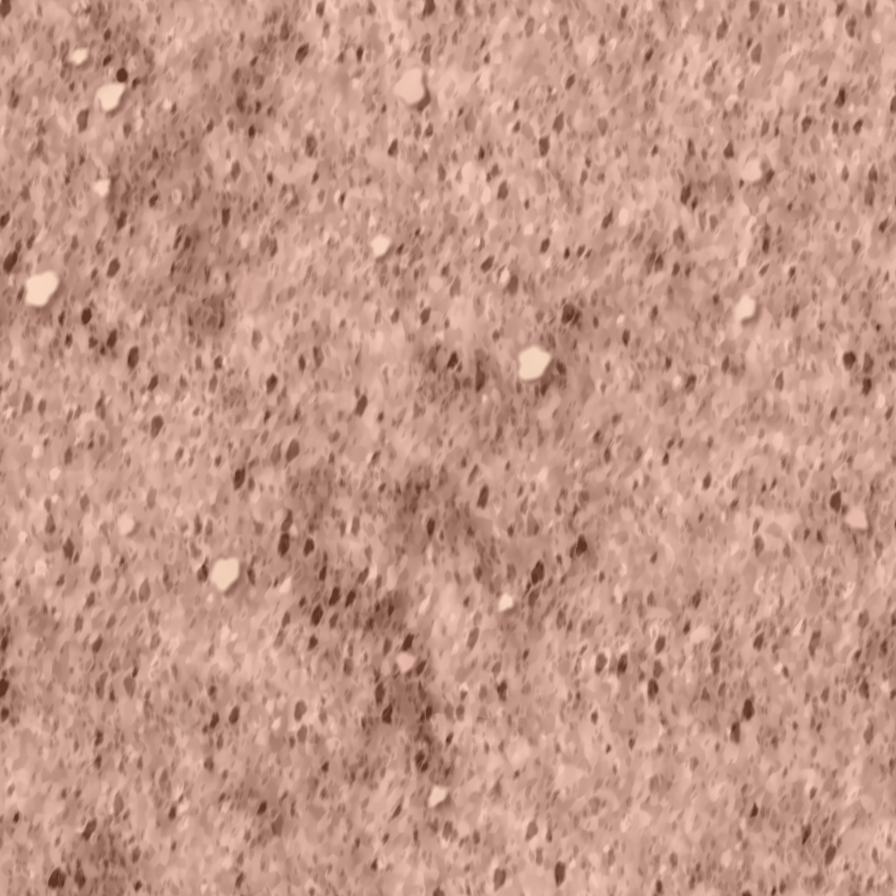
Reproduce this texture procedurally as a WebGL 2 fragment shader.

```glsl
#version 300 es
precision highp float;
// Dry pinkish-brown soil: soft cellular mottling in several sizes, upright
// dark crumbs gathered in clumps, pale grit, and a few cream pebbles that
// cast small shadows. All tones run along a single earth colour ramp.

uniform vec2 u_resolution;
out vec4 fragColor;

const vec3 EARTH_OFFSET = vec3(0.0, -0.172, -0.230);
const vec3 PEBBLE_CREAM = vec3(0.96, 0.83, 0.74);
const vec3 PEBBLE_PINK = vec3(0.91, 0.72, 0.67);

vec2 hash2(vec2 p) {
    vec3 q = fract(p.xyx * vec3(0.1031, 0.1030, 0.0973));
    q += dot(q, q.yzx + 33.33);
    return fract((q.xx + q.yz) * q.zy);
}

mat2 rotation(float angle) {
    float c = cos(angle), s = sin(angle);
    return mat2(c, s, -s, c);
}

// Cellular noise with blended borders, from -1 to 1.
float mottle(vec2 p, float seed, float sharpness) {
    vec2 cell = floor(p);
    float total = 0.0, weights = 0.0;
    for (int y = -1; y <= 1; y++) {
        for (int x = -1; x <= 1; x++) {
            vec2 id = cell + vec2(x, y);
            vec2 d = id + hash2(id + seed) - p;
            float w = exp(-sharpness * dot(d, d));
            total += w * (2.0 * hash2(id + seed + 71.3).x - 1.0);
            weights += w;
        }
    }
    return total / weights;
}

// Scattered lumpy grains: x is coverage, y a random value of the grain.
vec2 grains(vec2 p, float seed, float chance, vec2 radii, float stretch, float softness) {
    vec2 cell = floor(p);
    vec2 result = vec2(0.0);
    for (int y = -1; y <= 1; y++) {
        for (int x = -1; x <= 1; x++) {
            vec2 id = cell + vec2(x, y);
            vec2 place = hash2(id + seed);
            vec2 kind = hash2(id + seed + 37.7);
            vec2 q = rotation(1.4 * (kind.y - 0.5)) * (p - id - 0.15 - 0.7 * place);
            q.y /= stretch;
            float bearing = atan(q.y, q.x + 1e-5);
            float lumps = 1.0 + 0.09 * sin(3.0 * bearing + 40.0 * place.x)
                              + 0.06 * sin(5.0 * bearing + 40.0 * place.y);
            float radius = mix(radii.x, radii.y, place.y * place.y) * lumps;
            float cover = 1.0 - smoothstep(radius - softness, radius + softness, length(q));
            cover *= smoothstep(kind.x, kind.x + 0.08, chance);
            if (cover > result.x) result = vec2(cover, kind.y);
        }
    }
    return result;
}

void main() {
    vec2 uv = gl_FragCoord.xy / min(u_resolution.x, u_resolution.y);

    // Lean the ground slightly to the right and roughen it with small sines.
    vec2 p = uv - vec2(0.12 * uv.y, 0.0);
    p += 0.0008 * sin(p.yx * vec2(190.0, 150.0) + 2.0 * sin(p * 83.0));
    p += 0.003 * sin(p.yx * vec2(31.0, 37.0));

    // Broad tone, clumps and smaller stains.
    float broad = mottle(p * 5.0, 3.0, 3.0);
    float clump = mottle(p * vec2(16.0, 13.0), 19.0, 4.0);
    float stain = mottle(p * vec2(30.0, 23.0), 29.0, 4.0);
    float gather = smoothstep(0.1, 0.95, 0.7 * clump + 0.55 * broad + 0.25 * stain);
    float tone = 0.805 - 0.035 * broad - 0.12 * gather - 0.045 * stain;

    // Medium and fine mottling.
    vec2 medium = p * vec2(62.0, 38.0);
    vec2 fine = p * vec2(135.0, 84.0);
    tone += 0.055 * mottle(medium, 41.0, 6.0);
    tone += 0.080 * mottle(fine, 57.0, 6.0);

    // Dark crumbs, each with a lit rim on its left side.
    float crumbChance = 0.30 + 0.40 * gather + 0.10 * stain - 0.08 * broad;
    vec2 crumbs = grains(medium, 83.0, crumbChance, vec2(0.14, 0.38), 1.3, 0.13);
    vec2 rims = grains(medium + vec2(0.36, -0.15), 83.0, crumbChance, vec2(0.14, 0.38), 1.3, 0.13);
    vec2 specks = grains(fine, 101.0, crumbChance, vec2(0.22, 0.42), 1.4, 0.20);
    tone += 0.045 * rims.x * (1.0 - crumbs.x);
    tone -= crumbs.x * mix(0.13, 0.31, crumbs.y) + 0.10 * specks.x;

    // Pale grit.
    vec2 grit = grains(p * vec2(64.0, 46.0), 127.0, 0.16, vec2(0.14, 0.36), 1.3, 0.13);
    tone += grit.x * mix(0.05, 0.16, grit.y);
    tone = clamp(tone, 0.38, 0.95);

    // Pebbles and their shadows.
    vec2 stonePoint = p * 13.0;
    vec2 stoneRadii = vec2(0.10, 0.24);
    vec2 shadow = grains(stonePoint + vec2(-0.10, 0.07), 151.0, 0.15, stoneRadii, 1.25, 0.06);
    vec2 stone = grains(stonePoint, 151.0, 0.15, stoneRadii, 1.25, 0.045);
    tone = mix(tone, 0.50, 0.60 * shadow.x);
    vec3 color = tone + EARTH_OFFSET;
    vec3 stoneColor = mix(PEBBLE_PINK, PEBBLE_CREAM, stone.y) + 0.03 * mottle(fine * 0.6, 173.0, 4.0);
    color = mix(color, stoneColor, stone.x);

    fragColor = vec4(clamp(color, 0.0, 1.0), 1.0);
}
```
